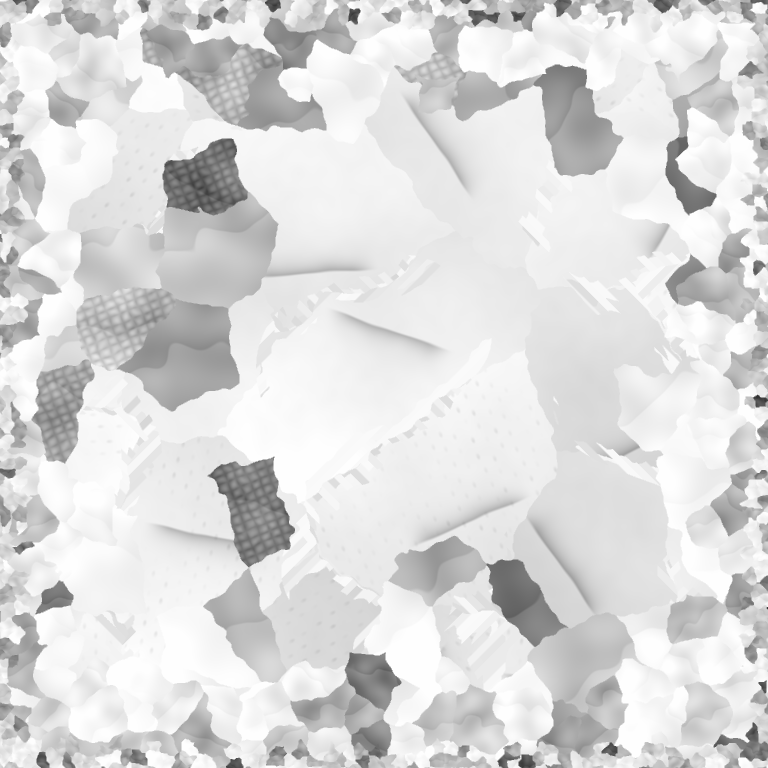
Give the GLSL for this texture map, as a three.js fragment shader.

```glsl
// Pale grey texture atlas: ragged cloth scraps, large in the middle and crumbling to shards at the rim.
varying vec2 vUv;

vec2 hash2(vec2 p) {
  vec3 q = fract(p.xyx * vec3(0.1031, 0.103, 0.0973));
  q += dot(q, q.yzx + 33.33);
  return fract((q.xx + q.yz) * q.zy);
}

// Gradient noise, roughly -0.7 to 0.7
float noise(vec2 p) {
  vec2 i = floor(p), f = p - i, u = f * f * f * (f * (f * 6.0 - 15.0) + 10.0);
  vec2 e = vec2(1.0, 0.0);
  float a = dot(hash2(i + 90.0) * 2.0 - 1.0, f);
  float b = dot(hash2(i + 90.0 + e) * 2.0 - 1.0, f - e);
  float c = dot(hash2(i + 90.0 + e.yx) * 2.0 - 1.0, f - e.yx);
  float d = dot(hash2(i + 91.0) * 2.0 - 1.0, f - 1.0);
  return mix(mix(a, b, u.x), mix(c, d, u.x), u.y);
}

float rimDistance(vec2 p) {
  vec2 d = min(p, 1.0 - p);
  return min(d.x, d.y);
}

// Weighted cells: xy = seed, z = gap to the neighbour, w = random id
vec4 scrap(vec2 p, float n, float diamond) {
  vec2 base = floor(p * n);
  vec4 best = vec4(0.0);
  float near = 9.0, next = 9.0;
  for (int y = -1; y <= 1; y++)
  for (int x = -1; x <= 1; x++) {
    vec2 id = base + vec2(x, y);
    vec2 h = hash2(id + n * 7.0);
    vec2 seed = id + 0.1 + 0.8 * h;
    vec2 d = abs(p * n - seed);
    float dist = mix(length(d), d.x + d.y, diamond) - 0.3 * fract(h.x * 17.0 + h.y * 5.0);
    if (dist < near) {
      next = near;
      near = dist;
      best = vec4(seed / n, 0.0, hash2(id + n * 3.0 + 41.0).x);
    } else next = min(next, dist);
  }
  best.z = (next - near) / n;
  return best;
}

// Rows of small embossed stitches
float stitches(vec2 q) {
  vec2 g = q * vec2(46.0, 58.0);
  g.x += 0.5 * mod(floor(g.y), 2.0);
  vec2 h = hash2(floor(g) + 60.0);
  vec2 f = fract(g) - 0.5 + 0.3 * (h - 0.5);
  return smoothstep(0.3, 0.05, length(f * vec2(1.0, 1.5))) * h.x * (0.6 - 2.0 * f.x);
}

// Coarse woven ribs
float weave(vec2 q) {
  q += 0.004 * vec2(noise(q * 40.0), noise(q * 40.0 + 9.0));
  vec2 s = abs(sin(q * vec2(210.0, 260.0)));
  return s.x * s.y + 0.6 * noise(q * 120.0);
}

float largeScrap(vec2 p, vec4 c) {
  vec2 h = hash2(c.xy * 800.0);
  float a = h.x * 6.28;
  vec2 q = mat2(cos(a), sin(a), -sin(a), cos(a)) * (p - c.xy);
  float v = 0.985 - 0.1 * c.w * c.w + 0.28 * q.x - 0.03;
  v += 0.04 * noise(p * 9.0) + 0.012 * noise(p * 45.0);
  if (h.y > 0.4) v -= 0.11 * stitches(q) * smoothstep(-0.25, 0.2, noise(p * 7.0) + 0.1);
  // Folded seam with a soft shadow on one side
  float s = q.x + 0.055 + 0.006 * noise(q * 25.0);
  float shade = smoothstep(-0.004, 0.0, s) * exp(-max(s, 0.0) * 90.0);
  if (h.y < 0.6) v -= 0.22 * shade * smoothstep(0.09, 0.05, abs(q.y));
  // Diagonal smears along parts of the border
  float side = h.x > 0.5 ? 1.0 : -1.0;
  vec2 band = hash2(vec2(floor((p.x + side * p.y) * 75.0), 5.0) + 200.0);
  if (c.z < 0.045 * band.y && noise(p * 5.0 + 3.0) > -0.05)
    v = 0.98 - 0.14 * band.x * band.x;
  return v;
}

float smallScrap(vec2 p, vec4 c, float n, float inner) {
  vec2 h = hash2(c.xy * 900.0 + 13.0);
  float t = mix(h.x, 0.78 + 0.22 * h.x, inner);
  vec2 q = (p - c.xy) * n;
  float v = 0.99 - 0.06 * t - 0.46 * pow(t, 4.0);
  v += 0.12 * dot(q, h - 0.5) + (0.05 + 0.2 * t) * noise(q * 1.6 + h * 30.0);
  // Crease across the scrap
  float fold = q.x * (h.y - 0.5) + q.y * 0.5 + 0.25 * noise(q * 2.0 + h * 9.0);
  v -= 0.1 * t * smoothstep(0.0, 0.02, fold) * exp(-max(fold, 0.0) * 7.0);
  vec2 r = vec2(q.x + 0.4 * q.y, q.y - 0.4 * q.x) / n;
  if (inner > 0.5 && h.y > 0.4) v += 0.14 * (weave(r) - 0.5);
  return v;
}

float atlas(vec2 p) {
  vec2 w = p + 0.03 * vec2(noise(p * 15.0), noise(p * 15.0 + 37.0));
  w += 0.009 * vec2(noise(p * 60.0 + 11.0), noise(p * 60.0 + 71.0));
  float v = largeScrap(p, scrap(w, 4.6, 0.0));
  // Finer scraps cover the coarser ones toward the rim
  for (int i = 0; i < 3; i++) {
    float n = i == 0 ? 10.0 : (i == 1 ? 20.0 : 62.0);
    float reach = i == 0 ? 0.17 : (i == 1 ? 0.095 : 0.024);
    vec4 c = scrap(i == 2 ? mix(p, w, 0.4) : w, n, i == 2 ? 1.0 : 0.0);
    bool outer = rimDistance(c.xy) < reach * (0.55 + 0.9 * c.w);
    bool inner = i == 0 && c.w > 0.86;
    if (outer || inner) v = smallScrap(p, c, n, inner ? 1.0 : 0.0);
    if (outer && i == 2) v -= 0.3 * pow(fract(c.w * 23.0), 3.0);
  }
  return clamp(v, 0.2, 0.995);
}

void main() {
  // Four taps smooth the ragged borders
  float v = 0.0;
  for (int k = 0; k < 4; k++)
    v += atlas(vUv + 0.001 * (vec2(mod(float(k), 2.0), floor(float(k) / 2.0)) - 0.5));
  gl_FragColor = vec4(vec3(v * 0.25), 1.0);
}
```
